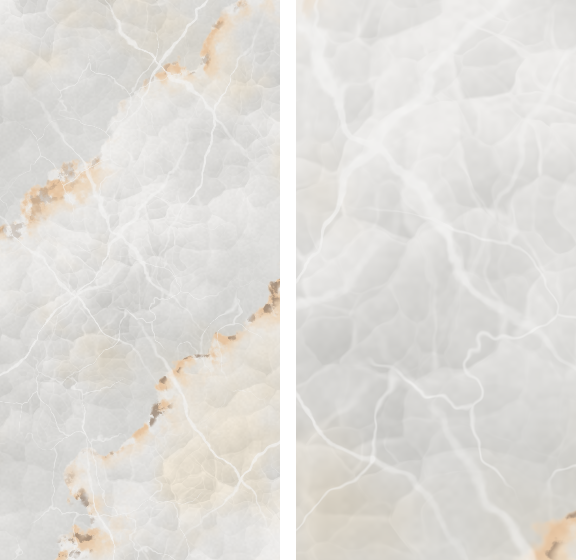
Left: the whole. Right: its middle third, enlarged.
A WebGL 2 fragment shader for this texture:

```glsl
#version 300 es
precision highp float;

uniform vec2 u_resolution;
out vec4 fragColor;

float hash(vec2 p) {
    return fract(sin(dot(p, vec2(127.1, 311.7))) * 43758.55);
}

float noise(vec2 p) {
    vec2 i = floor(p), f = fract(p);
    f = f * f * (3.0 - 2.0 * f);
    return mix(mix(hash(i), hash(i + vec2(1, 0)), f.x),
               mix(hash(i + vec2(0, 1)), hash(i + vec2(1, 1)), f.x), f.y);
}

float fbm(vec2 p) {
    float sum = 0.0, amp = 0.516;
    for (int i = 0; i < 5; i++) {
        sum += amp * noise(p);
        p = mat2(1.6, 1.2, -1.2, 1.6) * p + 7.3;
        amp *= 0.5;
    }
    return sum;
}

vec2 warp(vec2 p, float freq, float amount) {
    return p + amount * (vec2(fbm(p * freq), fbm(p * freq + 17.3)) - 0.5);
}

// Scalloped cells: x is the shade inside a cell, y its pale rim
vec2 scallops(vec2 p, float rimWidth) {
    vec2 cell = floor(p), nearest = vec2(0), id = vec2(0);
    float f1 = 9.0, f2 = 9.0;
    for (int y = -1; y <= 1; y++) {
        for (int x = -1; x <= 1; x++) {
            vec2 c = cell + vec2(x, y);
            vec2 offset = p - c - vec2(hash(c), hash(c + 41.7));
            float d = length(offset);
            if (d < f1) {
                f2 = f1;
                f1 = d;
                nearest = offset;
                id = c;
            } else {
                f2 = min(f2, d);
            }
        }
    }
    float edge = f2 - f1;
    float shade = 0.7 * (hash(id + 9.2) - 0.5) + 0.8 * dot(nearest, vec2(-0.4, 0.8));
    return vec2(shade * smoothstep(0.0, 0.1, edge), 1.0 - smoothstep(0.0, rimWidth, edge));
}

// Signed distance to the line a-b, positive on its upper left
float seamDistance(vec2 p, vec2 a, vec2 b) {
    vec2 dir = normalize(b - a);
    return dot(p - a, vec2(-dir.y, dir.x));
}

// Long fractures, alternating between two leanings
float fractures(vec2 p, float width) {
    float sum = 0.0;
    for (int i = 0; i < 10; i++) {
        float k = float(i);
        vec2 center = vec2(hash(vec2(k, 3.1)), 0.2 * (k + hash(vec2(k, 8.4))));
        float angle = mix(2.05, 0.95, mod(k, 2.0)) + 0.6 * (hash(vec2(k, 5.7)) - 0.5);
        vec2 dir = vec2(cos(angle), sin(angle)), r = p - center;
        float along = dot(r, dir), across = abs(dot(r, vec2(-dir.y, dir.x)));
        float w = width * (0.4 + 1.4 * noise(vec2(along * 14.0, k * 5.0)));
        float line = 1.0 - smoothstep(0.3 * w, 1.6 * w, across);
        sum += (line + 0.25 * exp(-across * 70.0)) * exp(-6.0 * along * along);
    }
    return min(sum, 1.0);
}

// Mineral seam: grey slate above, milky crust below, ochre and brown between
vec3 addSeam(vec3 color, vec2 p, float d, float brownness) {
    float slate = smoothstep(0.0, 0.02, d) * (1.0 - smoothstep(0.05, 0.32, d));
    float milk = smoothstep(-0.28, -0.02, d) * (1.0 - smoothstep(0.0, 0.02, d));
    float patches = smoothstep(0.36, 0.6, fbm(p * 5.0 + 31.0));
    float grain = fbm(p * 24.0 + 5.0);
    float stain = smoothstep(-0.17, -0.02, d) * (1.0 - smoothstep(0.0, 0.025, d));
    float core = smoothstep(-0.05, -0.01, d) * (1.0 - smoothstep(0.0, 0.02, d));
    color = mix(color, vec3(0.835, 0.835, 0.825), 0.6 * slate);
    color = mix(color, vec3(0.935, 0.93, 0.92), 0.65 * milk);
    color = mix(color, vec3(0.92, 0.83, 0.72), stain * patches * smoothstep(0.3, 0.65, grain));
    color = mix(color, vec3(0.89, 0.75, 0.61), 0.75 * core * patches * smoothstep(0.38, 0.6, grain));
    float specks = smoothstep(0.5, 0.62, fbm(p * 32.0 + 60.0)) * core;
    return mix(color, vec3(0.6, 0.52, 0.45), brownness * specks * patches);
}

void main() {
    vec2 p = gl_FragCoord.xy / u_resolution.x;

    // Cloudy body with two sizes of cells
    vec2 q = warp(p, 5.0, 0.14);
    vec2 coarse = scallops(q * 10.0, 0.1);
    vec2 fine = scallops(warp(q, 9.0, 0.05) * 21.0 + 4.0, 0.16);
    float cloud = fbm(p * 2.6 + 12.0) - 0.5;
    float presence = smoothstep(0.3, 0.6, fbm(p * 4.0 + 50.0));
    float light = 0.6 + 1.3 * cloud + 0.4 * coarse.x + 0.22 * fine.x * presence;
    light += 0.5 * (fbm(p * 11.0 + 3.0) - 0.5);
    light += presence * (0.16 * coarse.y + 0.1 * fine.y);
    vec3 color = mix(vec3(0.79, 0.787, 0.775), vec3(0.93, 0.925, 0.918), clamp(light, 0.0, 1.0));
    float warmth = smoothstep(0.5, 0.72, fbm(p * 2.8 + 83.0));
    color = mix(color, color * vec3(1.01, 0.98, 0.925), warmth);

    // Two diagonal seams with ragged borders
    float ragged = 0.34 * (fbm(p * 3.2 + 21.0) - 0.5) + 0.14 * (fbm(p * 13.0) - 0.5);
    color = addSeam(color, p, seamDistance(p, vec2(0.0, 1.2), vec2(0.87, 2.0)) + ragged, 0.35);
    color = addSeam(color, p + 3.7, seamDistance(p, vec2(0.18, 0.05), vec2(0.95, 0.98)) + ragged, 0.8);

    // White fractures and a faint web of hairlines
    float veins = fractures(warp(warp(p, 3.5, 0.16), 18.0, 0.03), 0.004);
    float web = scallops(warp(p, 6.0, 0.2) * 5.0 + 2.0, 0.035).y;
    float hairlines = web * smoothstep(0.42, 0.65, fbm(p * 3.5 + 71.0));
    color = mix(color, vec3(0.95, 0.948, 0.943), clamp(0.75 * veins + 0.55 * hairlines, 0.0, 0.85));

    color += 0.02 * (noise(p * 130.0) - 0.5);
    fragColor = vec4(color, 1.0);
}
```
